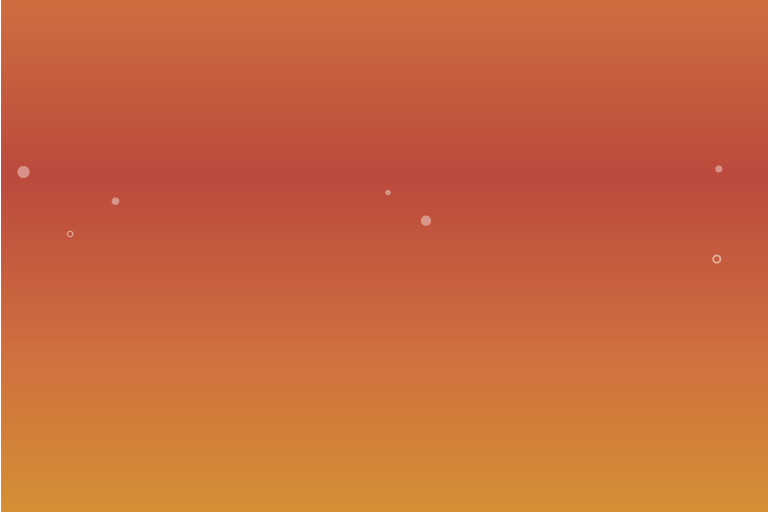
Give the GLSL for this background, as a WebGL 1 fragment shader.

```glsl
precision highp float;

uniform vec2 u_resolution;

// Soft coverage of a shape from its signed distance
float coverage(float dist) {
  return clamp(0.5 - dist * u_resolution.y, 0.0, 1.0);
}

float disc(vec2 p, vec2 center, float radius) {
  return coverage(length(p - center) - radius);
}

float ring(vec2 p, vec2 center, float radius, float width) {
  return coverage(abs(length(p - center) - radius) - 0.5 * width);
}

// Vertical gradient: gold, orange, a red band, then orange again
vec3 sunsetSky(float y) {
  vec3 gold = vec3(0.832, 0.563, 0.204);
  vec3 orange = vec3(0.812, 0.430, 0.248);
  vec3 red = vec3(0.733, 0.288, 0.240);
  vec3 sky = mix(gold, orange, clamp(y / 0.33, 0.0, 1.0));
  sky = mix(sky, red, clamp((y - 0.33) / 0.325, 0.0, 1.0));
  return mix(sky, orange, clamp((y - 0.655) / 0.345, 0.0, 1.0));
}

void main() {
  vec2 p = gl_FragCoord.xy / u_resolution * vec2(1.5, 1.0);
  vec3 color = sunsetSky(p.y);

  // Translucent bubbles
  float discs = disc(p, vec2(0.046, 0.664), 0.0118);
  discs += disc(p, vec2(0.2256, 0.607), 0.0074);
  discs += disc(p, vec2(0.758, 0.624), 0.0053);
  discs += disc(p, vec2(0.832, 0.569), 0.0100);
  discs += disc(p, vec2(1.404, 0.670), 0.0068);
  color = mix(color, vec3(1.0), 0.4 * discs);

  // Hollow bubbles
  float rings = ring(p, vec2(0.137, 0.543), 0.0052, 0.0022);
  rings += ring(p, vec2(1.400, 0.494), 0.0070, 0.0035);
  color = mix(color, vec3(1.0), 0.5 * rings);

  // Thin pale line along the left edge
  color = mix(color, vec3(1.0), coverage(p.x - 0.002));

  gl_FragColor = vec4(color, 1.0);
}
```
